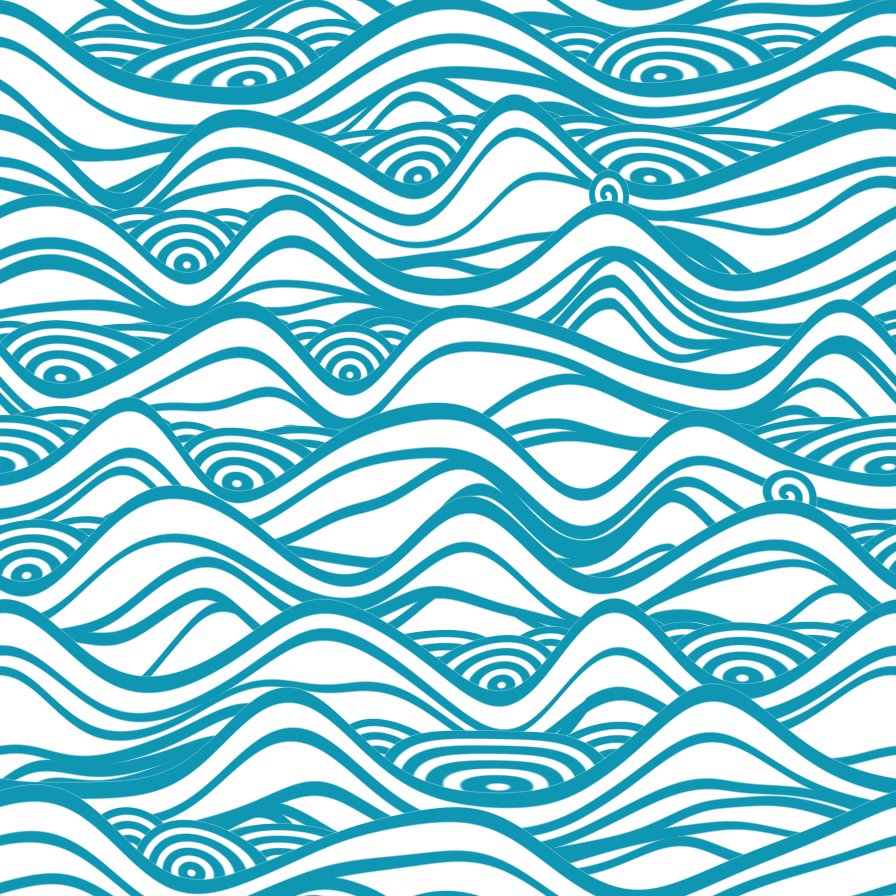
This pattern is drawn by a Shadertoy shader. Its source:

```glsl
// Seamless teal line-art sea: overlapping swells, fanned strands, ringed domes and curls.

#define ROWS 9.0           // swells stacked over the canvas height
#define STRANDS 6          // contour lines inside one swell
#define RIBBON 0.038       // white band below each crest line
#define STRAND_GAP 0.026   // mean spacing of the other lines
#define LINE 0.0060        // mean half width of a line
#define DOME_RADIUS 0.095
#define DOME_SQUASH 1.6
#define DOME_CHANCE 0.72
#define CURL_CHANCE 0.14
#define CURL_PITCH 0.016
#define TEAL vec3(0.06, 0.59, 0.70)
#define FOAM vec3(1.0)

const float TAU = 6.28318;

float hash(vec2 p) {
    p = fract(p * vec2(0.1031, 0.1137) + 0.17);
    p += dot(p, p.yx + 33.33);
    return fract((p.x + p.y) * p.x * 17.0);
}

float cornerSlope(vec2 cell, vec2 offset, float period) {
    float angle = TAU * hash(vec2(mod(cell.x, period), cell.y));
    return dot(vec2(cos(angle), sin(angle)), offset);
}

// Gradient noise that wraps in x; y only selects a variation.
float noise(float x, float seed, float period) {
    vec2 p = vec2(x * period, seed);
    vec2 i = floor(p), f = p - i;
    vec2 s = f * f * f * (f * (f * 6.0 - 15.0) + 10.0);
    vec2 e = vec2(0.0, 1.0);
    return mix(mix(cornerSlope(i, f, period),
                   cornerSlope(i + e.yx, f - e.yx, period), s.x),
               mix(cornerSlope(i + e.xy, f - e.xy, period),
                   cornerSlope(i + e.yy, f - e.yy, period), s.x), s.y);
}

// Soft coverage of the region with negative distance.
float fill(float d) {
    float edge = 1.1 / iResolution.y;
    return 1.0 - smoothstep(-edge, edge, d);
}

// Pile of ringed domes in a valley, outer ones behind the middle one.
float paintDomes(float ink, vec2 p, float freq, float seed) {
    for (int k = 4; k >= 0; k--) {
        float rank = float((k + 1) / 2);
        float side = (k % 2 == 0) ? 1.0 : -1.0;
        float size = 0.92 + 0.16 * hash(vec2(seed, float(k) + 3.0));
        float radius = DOME_RADIUS * (1.0 - 0.2 * rank) * size;
        vec2 d = p - vec2(side * rank * 0.2 / freq, 0.015 + 0.016 * rank);
        float inside = radius - length(d * vec2(1.0, DOME_SQUASH));
        float pitch = radius / (3.8 - 0.5 * rank);
        float ring = abs(fract(inside / pitch + 0.22) - 0.5) - 0.28;
        ink = mix(ink, fill(ring * pitch / 1.3), fill(-inside / 1.3));
    }
    return ink;
}

// Spiral whose open end runs down into the crest.
float paintCurl(float ink, vec2 p) {
    p.y -= 0.013;
    float turn = length(p) / CURL_PITCH - atan(p.x, p.y) / TAU;
    float line = (abs(fract(turn) - 0.5) - 0.27) * CURL_PITCH;
    return mix(ink, fill(line), fill((turn - 1.77) * CURL_PITCH));
}

// Swell body: crest line, ribbon, then strands that fan out and pinch.
float paintSwell(float ink, float x, float depth, float crest, float seed) {
    float lines = 0.0, cover = 0.0, level = 0.0;
    for (int j = 0; j < STRANDS; j++) {
        float s = seed * 17.0 + float(j) * 2.37 + 0.4;
        float width = LINE * (1.0 + 0.8 * noise(x, s + 90.3, 4.0));
        if (j == 0) {
            width += 0.0025;
            cover = fill(-depth - width);
        } else if (j == 1) {
            level += RIBBON * (1.0 + 0.15 * crest) + 0.025 * noise(x, s, 4.0);
        } else {
            float gap = STRAND_GAP + 0.075 * noise(x, s, 5.0);
            level += max(gap, 0.0) * (1.0 + 0.5 * crest);
        }
        lines = max(lines, fill(abs(depth - level) - width));
    }
    return mix(ink, lines, cover);
}

void mainImage(out vec4 fragColor, in vec2 fragCoord) {
    vec2 uv = fragCoord / iResolution.xy;
    float home = floor(uv.y * ROWS);
    float ink = 0.0;

    // Paint from the far rows above to the near rows below.
    for (int n = 3; n >= -1; n--) {
        float row = home + float(n);
        float id = mod(row, ROWS);
        float freq = 2.0 + step(0.45, hash(vec2(id, 5.0)));
        float height = 0.058 - 0.005 * freq + 0.006 * hash(vec2(id, 9.0));

        // Valleys sit at whole values of phase, crests halfway between.
        float phase = freq * uv.x + 0.5 * id + 0.6 * hash(vec2(id, 2.0))
                    + 0.4 * noise(uv.x, id * 3.7 + 0.5, 3.0);
        float crest = -cos(TAU * phase);
        float y = uv.y - (row + 0.5) / ROWS - 0.03 * noise(uv.x, id * 5.3 + 60.5, 3.0);

        float valley = floor(phase + 0.5);
        float valleySeed = id * 4.0 + mod(valley, freq);
        if (hash(vec2(valleySeed, 21.0)) < DOME_CHANCE)
            ink = paintDomes(ink, vec2((phase - valley) / freq, y + height), freq, valleySeed);

        float peak = floor(phase);
        float peakSeed = id * 4.0 + mod(peak, freq);
        if (hash(vec2(peakSeed, 47.0)) < CURL_CHANCE)
            ink = paintCurl(ink, vec2((phase - peak - 0.5) / freq, y - height));

        ink = paintSwell(ink, uv.x, height * crest - y, crest, id);
    }
    fragColor = vec4(mix(FOAM, TEAL, ink), 1.0);
}
```
